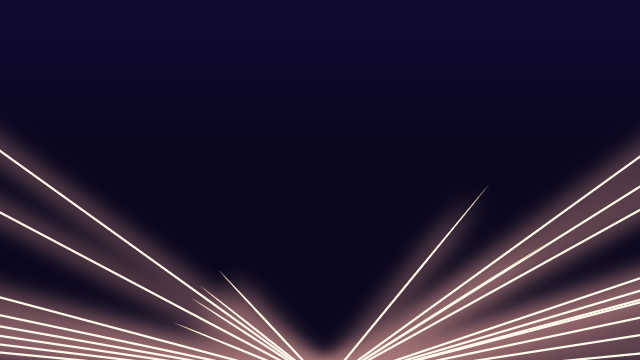
This background is drawn by a WebGL 1 fragment shader. Its source:

```glsl
precision highp float;
// Warm light trails fanning out from a point below the lower edge on a night sky.
// Each fan spaces its ray tips between two ends along a power curve; every ray
// adds a tapered bright core and a soft halo, and the halos saturate where dense.

uniform vec2 u_resolution;

const int MAX_RAYS = 8;
const vec2 SOURCE = vec2(0.014, -0.067);
const float CORE_HALF_WIDTH = 0.0031;
const float HALO_RADIUS = 0.044;

const vec3 SKY_TOP = vec3(0.065, 0.040, 0.195);
const vec3 SKY_LOW = vec3(0.039, 0.025, 0.112);
const vec3 HALO_COLOR = vec3(0.66, 0.46, 0.41);
const vec3 CORE_COLOR = vec3(1.0, 0.98, 0.92);
const vec3 TIP_COLOR = vec3(0.86, 0.66, 0.48);

// Sky: a violet ramp that settles into a flat dark tone.
vec3 sky(float height) {
  return mix(SKY_LOW, SKY_TOP, smoothstep(0.50, 1.05, height));
}

// One ray from source to tip: x = core coverage, y = halo, z = core warmth.
vec3 ray(vec2 p, vec2 source, vec2 tip, float pixel) {
  vec2 span = tip - source;
  float reach = length(span);
  vec2 dir = span / reach;
  vec2 q = p - source;
  float along = dot(q, dir);
  float across = abs(q.x * dir.y - q.y * dir.x);

  float taper = clamp((reach - along) / (0.42 * reach), 0.0, 1.0);
  float halfWidth = CORE_HALF_WIDTH * sqrt(taper);
  float core = clamp((halfWidth - across) / pixel + 0.5, 0.0, 1.0);
  core *= min(1.0, 2.0 * halfWidth / pixel);

  float offset = across / HALO_RADIUS;
  float halo = exp(-offset * offset) * smoothstep(0.0, 0.8, taper);
  return vec3(core, halo, core * (1.0 - smoothstep(0.0, 0.5, taper)));
}

// Cores overlap by maximum, halos accumulate.
vec3 combine(vec3 a, vec3 b) {
  return vec3(max(a.x, b.x), a.y + b.y, max(a.z, b.z));
}

// A fan of rays through points spaced from first to last;
// stretch pushes the tips beyond those points.
vec3 fan(vec2 p, vec2 first, vec2 last, int count, float curve,
         float stretch, float pixel) {
  vec3 light = vec3(0.0);
  float steps = max(float(count - 1), 1.0);
  for (int i = 0; i < MAX_RAYS; i++) {
    if (i >= count) break;
    float t = i == 0 ? 0.0 : pow(float(i) / steps, curve);
    vec2 tip = SOURCE + (mix(first, last, t) - SOURCE) * stretch;
    light = combine(light, ray(p, SOURCE, tip, pixel));
  }
  return light;
}

void main() {
  float pixel = 1.0 / u_resolution.y;
  vec2 p = vec2(gl_FragCoord.x - 0.5 * u_resolution.x, gl_FragCoord.y) * pixel;
  float edge = 0.889;
  float beyond = 1.8;

  // Left side: long upper pair, low fan, short inner rays.
  vec3 light = fan(p, vec2(-edge, 0.581), vec2(-edge, 0.410), 2, 1.0, beyond, pixel);
  light = combine(light, fan(p, vec2(-edge, 0.174), vec2(-edge, 0.021), 6, 0.7, beyond, pixel));
  light = combine(light, fan(p, vec2(-0.333, 0.206), vec2(-0.407, 0.104), 3, 1.6, 1.0, pixel));
  light = combine(light, ray(p, SOURCE, vec2(-0.282, 0.250), pixel));

  // Right side: long upper trio, two low fans, two shorter rays.
  light = combine(light, fan(p, vec2(edge, 0.565), vec2(edge, 0.417), 3, 0.83, beyond, pixel));
  light = combine(light, fan(p, vec2(edge, 0.227), vec2(edge, 0.167), 3, 0.79, beyond, pixel));
  light = combine(light, fan(p, vec2(edge, 0.160), vec2(edge, 0.018), 4, 1.1, beyond, pixel));
  light = combine(light, ray(p, SOURCE, vec2(0.470, 0.488), pixel));
  light = combine(light, ray(p, SOURCE, vec2(0.639, 0.329), pixel));

  // Saturating halo over the sky, then the bright cores.
  vec3 color = sky(p.y);
  color += HALO_COLOR * (1.0 - exp(-0.48 * light.y)) * (1.0 - color);
  color = mix(color, mix(CORE_COLOR, TIP_COLOR, light.z), light.x);
  gl_FragColor = vec4(color, 1.0);
}
```
